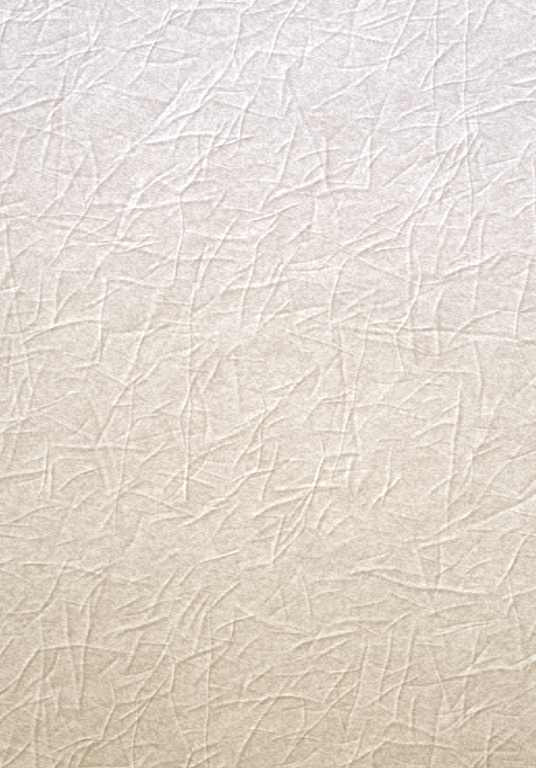
Give the GLSL for this texture, as a WebGL 1 fragment shader.

```glsl
precision highp float;
uniform vec2 u_resolution;

float hash(vec2 p) {
  vec3 q = fract(vec3(p.xyx) * 0.1031);
  q += dot(q, q.yzx + 33.33);
  return fract((q.x + q.y) * q.z);
}

vec2 hash2(vec2 p) {
  return vec2(hash(p + 17.3), hash(p + 61.7));
}

float valueNoise(vec2 p) {
  vec2 i = floor(p), f = fract(p);
  f = f * f * (3.0 - 2.0 * f);
  return mix(mix(hash(i), hash(i + vec2(1, 0)), f.x),
             mix(hash(i + vec2(0, 1)), hash(i + vec2(1, 1)), f.x), f.y);
}

// Layered sines bend the folds slightly
vec2 warp(vec2 p) {
  return p + 0.0025 * sin(p.yx * 23.0 + vec2(0.4, 2.1))
           + 0.0012 * sin(p.yx * 83.0 + p * 57.0 + vec2(1.7, 0.2));
}

// One tapered, nearly straight fold per cell, turned around a main angle
float creases(vec2 p, float scale, float width, float angle, float spread, float seed) {
  vec2 g = p * scale + seed;
  vec2 cell = floor(g);
  float height = 0.0;
  for (int y = -1; y <= 1; y++) {
    for (int x = -1; x <= 1; x++) {
      vec2 id = cell + vec2(x, y);
      vec2 r = hash2(id + seed), k = hash2(id + seed + 143.0);
      float a = angle + (r.x + r.y - 1.0) * spread;
      vec2 d = g - id - hash2(id + seed + 271.0);
      d = vec2(dot(d, vec2(cos(a), sin(a))), dot(d, vec2(-sin(a), cos(a))));
      float t = d.x / mix(0.45, 0.95, k.x);
      float across = (d.y + (k.y - 0.5) * 0.16 * t * t) / scale;
      float w = width * mix(0.7, 1.3, r.y);
      float taper = 1.0 - smoothstep(0.55, 1.0, abs(t));
      float side = k.y > 0.25 ? 1.0 : -0.8;
      height += side * w * taper * mix(0.25, 1.4, r.x) * exp(-across * across / (w * w));
    }
  }
  return height;
}

// Cellular borders join folds into a broken net
float foldNet(vec2 p, vec2 scale, float width, float seed) {
  vec2 g = p * scale + seed;
  vec2 cell = floor(g);
  float nearest = 9.0, second = 9.0;
  for (int y = -1; y <= 1; y++) {
    for (int x = -1; x <= 1; x++) {
      vec2 id = cell + vec2(x, y);
      float d = length(id + hash2(id + seed) - g);
      second = min(second, max(nearest, d));
      nearest = min(nearest, d);
    }
  }
  float border = (second - nearest) / scale.x;
  float broken = smoothstep(0.35, 0.6, valueNoise(p * 13.0 + seed));
  return width * broken * exp(-border * border / (width * width));
}

float paperHeight(vec2 p) {
  vec2 q = warp(p);
  float h = 1.25 * creases(q, 4.5, 0.0026, 1.57, 0.5, 3.0);
  h += 1.2 * creases(q, 7.0, 0.0027, 2.2, 0.9, 29.0);
  h += 1.2 * creases(q, 10.0, 0.0027, 1.1, 0.9, 47.0);
  h += 1.15 * creases(q, 14.0, 0.0027, -0.4, 1.0, 83.0);
  h += 1.1 * creases(q, 20.0, 0.0025, 0.2, 1.6, 111.0);
  h += 0.9 * creases(q, 29.0, 0.0022, -0.2, 1.5, 151.0);
  h += 0.9 * foldNet(q, vec2(13.0, 9.0), 0.0042, 7.0);
  h += 0.0055 * valueNoise(q * vec2(20.0, 27.0));
  h += 0.0022 * valueNoise(q * vec2(48.0, 66.0) + 9.0);
  h += 0.0011 * valueNoise(q * vec2(125.0, 160.0) + 31.0);
  return h;
}

// Fine weave, stretched along the rows
float paperGrain(vec2 p) {
  float coarse = valueNoise(p * vec2(190.0, 260.0)) - 0.5;
  float fine = valueNoise(p * vec2(370.0, 490.0) + 40.0) - 0.5;
  return 0.5 * coarse + fine;
}

vec3 paperColor(vec2 uv) {
  vec3 sand = vec3(0.826, 0.764, 0.668);
  vec3 cream = vec3(0.892, 0.855, 0.811);
  vec3 pearl = vec3(0.912, 0.890, 0.899);
  float level = uv.y + 0.08 * (uv.x - 0.5);
  vec3 c = mix(sand, cream, smoothstep(-0.14, 0.50, level));
  c = mix(c, pearl, smoothstep(0.42, 0.96, level));
  vec2 edge = uv - vec2(0.55, 0.6);
  return c * (1.018 - 0.10 * dot(edge, edge));
}

void main() {
  vec2 p = gl_FragCoord.xy / u_resolution.y;
  vec2 uv = gl_FragCoord.xy / u_resolution;

  // Light rakes in from the upper left
  float e = 0.0008;
  float h = paperHeight(p);
  vec2 slope = vec2(paperHeight(p + vec2(e, 0.0)) - h,
                    paperHeight(p + vec2(0.0, e)) - h) / e;
  float light = -dot(slope, normalize(vec2(-0.6, 0.8)));
  light /= 1.0 + 0.45 * abs(light);

  float patches = valueNoise(p * 7.0 + 5.0) + valueNoise(p * 16.0 + 71.0) - 1.0;
  float shade = 0.118 * light + 0.110 * paperGrain(p) + 0.014 * patches;
  vec3 color = paperColor(uv) + shade * vec3(0.84, 1.0, 1.16);
  gl_FragColor = vec4(clamp(color, 0.0, 1.0), 1.0);
}
```
